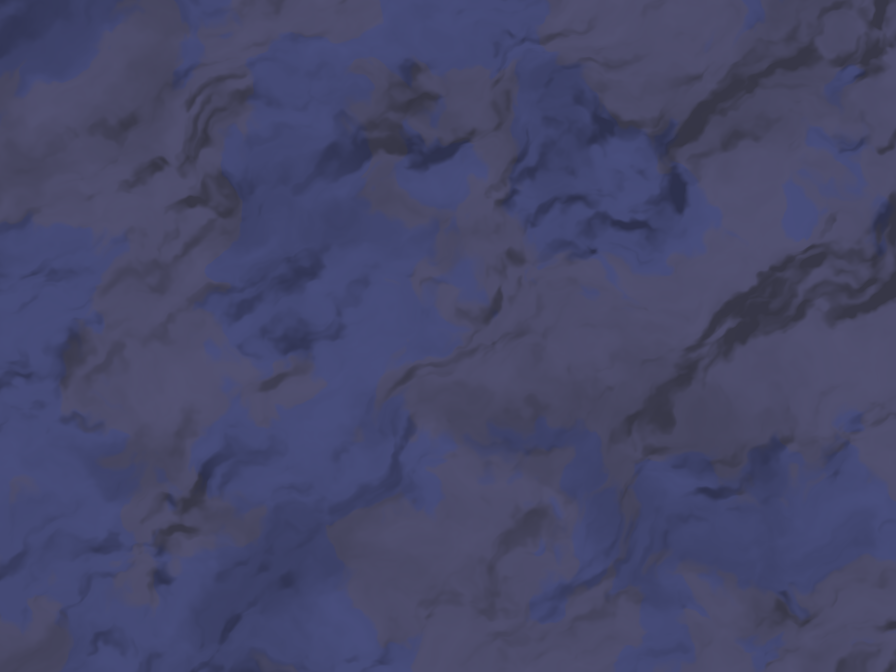
Reproduce this texture procedurally as a Shadertoy shader.

```glsl
// Crumpled slate in muted mauve grey and indigo, with dark diagonal creases.
// Domain-warped noise splits the two tints; the slope of a stretched noise
// height field gives the shadowed folds and faint highlights.

float hash(vec2 cell) {
    vec3 v = fract(cell.xyx * vec3(0.1031, 0.1030, 0.0973));
    v += dot(v, v.yzx + 33.33);
    return fract((v.x + v.y) * v.z);
}

float valueNoise(vec2 p) {
    vec2 i = floor(p), f = p - i;
    f = f * f * f * (f * (f * 6.0 - 15.0) + 10.0);
    return mix(mix(hash(i), hash(i + vec2(1, 0)), f.x),
               mix(hash(i + vec2(0, 1)), hash(i + vec2(1, 1)), f.x), f.y);
}

// Layered noise with mean 0.5; every octave is turned to hide the grid
float fbm(vec2 p, float gain) {
    float sum = 0.0, total = 0.0, amplitude = 1.0;
    for (int i = 0; i < 5; i++) {
        sum += amplitude * valueNoise(p);
        total += amplitude;
        amplitude *= gain;
        p = mat2(1.6, 1.2, -1.2, 1.6) * p + 17.3;
    }
    return sum / total;
}

vec2 warp(vec2 p, float scale) {
    return vec2(fbm(p * scale + 31.0, 0.55), fbm(p * scale + 74.0, 0.55)) - 0.5;
}

// Height of the folds, stretched along the rising diagonal
float foldHeight(vec2 p) {
    vec2 along = vec2(0.82, 0.57);
    vec2 r = vec2(dot(p, along), dot(p, vec2(-along.y, along.x)));
    return fbm(r * vec2(4.4, 7.0) + 50.0, 0.48);
}

void mainImage(out vec4 fragColor, in vec2 fragCoord) {
    vec2 p = fragCoord / iResolution.y;
    vec2 bent = p + 0.15 * warp(p, 6.0);

    // Ragged patches of the two tints
    float patches = fbm(bent * vec2(4.4, 4.0) + 12.0, 0.6);
    float indigo = smoothstep(0.487, 0.537, patches);

    // Shaded folds, gathered into loose groups
    float slope = foldHeight(bent + vec2(-0.010, 0.015)) - foldHeight(bent);
    float groups = smoothstep(0.3, 0.65, fbm(p * 4.0 + 90.0, 0.5));
    float shadow = smoothstep(0.0, 0.125, slope) * mix(0.45, 1.15, groups);
    float highlight = smoothstep(0.0, 0.09, -slope);

    // Soft broad stains and slight mottling
    float stain = smoothstep(0.5, 0.75, fbm(bent * vec2(5.0, 6.0) + 140.0, 0.5));
    shadow = 1.0 - (1.0 - min(shadow, 1.0)) * (1.0 - 0.35 * stain);
    float mottling = fbm(bent * 14.0 + 7.0, 0.5) - 0.5;

    vec3 lit = mix(vec3(0.303, 0.301, 0.422), vec3(0.270, 0.291, 0.466), indigo);
    vec3 dark = mix(vec3(0.215, 0.215, 0.280), vec3(0.180, 0.194, 0.308), indigo);
    vec3 color = mix(lit, dark, shadow);
    color *= 1.0 + 0.025 * highlight + 0.08 * mottling;

    fragColor = vec4(color, 1.0);
}
```
